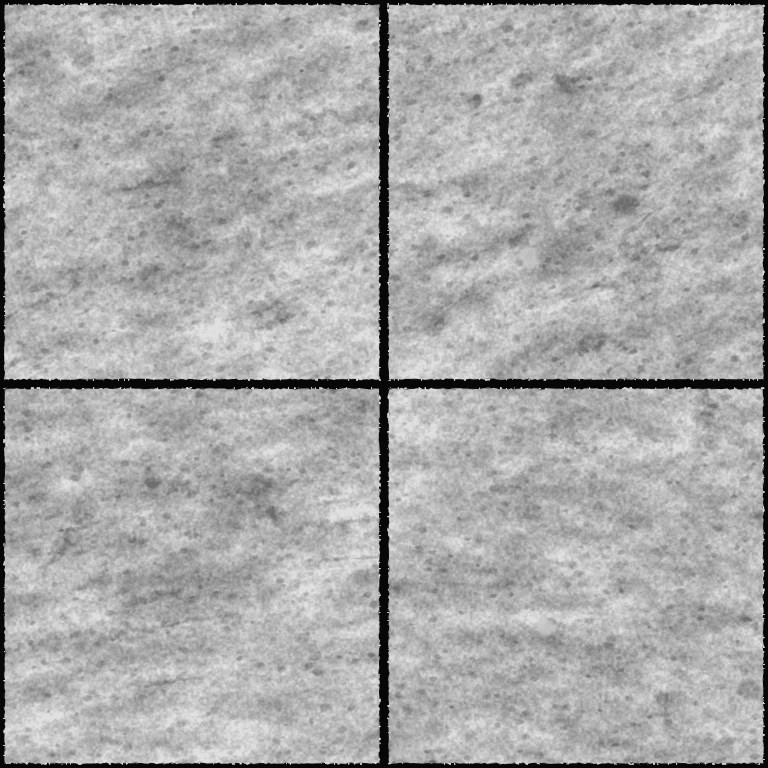
A Shadertoy shader for this texture:

```glsl
// Four pale grey stone slabs in a two by two grid, parted by thin black joints.
// Each slab has its own seed and tilt: stretched layered noise forms the bedding,
// cellular noise the pits, noise contours the cracks; joint edges are chipped.
#define TILES 2.0
#define JOINT_HALF 0.0061
#define STONE_TONE 0.735
#define BEDDING 0.36
#define GRAIN 0.13
#define PIT_DEPTH 0.15
#define CRACK_DEPTH 0.11
#define CHIP_TONE 0.83
#define JOINT_COLOR vec3(0.022, 0.026, 0.024)

float hash(vec2 p) {
    vec3 q = fract(p.xyx * vec3(0.1031, 0.1030, 0.0973));
    q += dot(q, q.yzx + 33.33);
    return fract((q.x + q.y) * q.z);
}

float noise(vec2 p) {
    vec2 i = floor(p), f = fract(p);
    f = f * f * (3.0 - 2.0 * f);
    return mix(mix(hash(i), hash(i + vec2(1, 0)), f.x),
               mix(hash(i + vec2(0, 1)), hash(i + vec2(1, 1)), f.x), f.y);
}

// Layered noise, centred on zero
float layers(vec2 p) {
    float sum = 0.0, gain = 0.5;
    for (int k = 0; k < 5; k++) {
        sum += gain * (noise(p) - 0.5);
        p = mat2(1.9, 0.3, -0.3, 1.9) * p + 17.3;
        gain *= 0.58;
    }
    return sum;
}

// Scattered soft hollows; share is the portion of cells that hold one
float pits(vec2 p, float share) {
    vec2 cell = floor(p);
    float depth = 0.0;
    for (int y = -1; y <= 1; y++)
    for (int x = -1; x <= 1; x++) {
        vec2 c = cell + vec2(x, y);
        vec2 center = c + vec2(hash(c + 3.7), hash(c + 41.2));
        float radius = mix(0.2, 0.5, hash(c + 71.9));
        float hollow = 1.0 - smoothstep(0.35 * radius, radius, length(p - center));
        float present = step(hash(c + 97.1), share);
        depth = max(depth, hollow * present * mix(0.4, 1.0, hash(c + 12.6)));
    }
    return depth;
}

// Thin broken lines along the contours of stretched noise
float cracks(vec2 p) {
    float contour = abs(noise(p * vec2(2.0, 9.0)) - 0.5 + 0.25 * layers(p * 18.0));
    float broken = smoothstep(0.5, 0.75, noise(p * vec2(4.0, 7.0) + 53.0));
    return (1.0 - smoothstep(0.01, 0.06, contour)) * broken;
}

float stone(vec2 local, vec2 id) {
    // Bedding direction differs from slab to slab
    float tilt = mix(mix(0.15, -0.08, id.x), mix(0.25, 0.38, id.x), id.y);
    vec2 p = mat2(cos(tilt), -sin(tilt), sin(tilt), cos(tilt)) * local;
    vec2 seeded = p + 19.0 * id + 7.0;
    vec2 warped = seeded + 0.025 * vec2(layers(seeded * 12.0), layers(seeded * 12.0 + 31.0));

    float tone = STONE_TONE;
    tone += BEDDING * layers(warped * vec2(7.0, 17.0));
    tone += 0.09 * (noise(seeded * vec2(2.5, 4.0)) - 0.5);
    tone += 0.11 * (noise(warped * vec2(36.0, 60.0)) - 0.5);
    tone += GRAIN * (noise(seeded * 128.0) - 0.5);
    tone += 0.7 * GRAIN * (noise(seeded * 230.0 + 9.0) - 0.5);

    // Darker heart above the middle, paler rim
    tone -= 0.06 * exp(-9.0 * dot(local - vec2(0.45, 0.6), local - vec2(0.45, 0.6)));

    // Pits of two sizes, then cracks
    tone -= PIT_DEPTH * pits(warped * vec2(26.0, 38.0), 0.38);
    tone -= PIT_DEPTH * pits(warped * vec2(9.0, 14.0) + 5.0, 0.1);
    tone -= CRACK_DEPTH * cracks(warped);

    // One pale knob with a shadow below it on the right hand slabs
    vec2 k = local - vec2(0.38, 0.33) - vec2(0.04) * (1.0 - id.y);
    k += 0.02 * vec2(layers(local * 30.0), layers(local * 30.0 + 8.0));
    float shadow = 1.0 - smoothstep(0.015, 0.055, length(k + vec2(-0.012, 0.022)));
    float knob = 1.0 - smoothstep(0.018, 0.032, length(k));
    tone -= 0.13 * id.x * shadow;
    return mix(clamp(tone, 0.43, 0.88), 0.8, 0.75 * knob * id.x);
}

void mainImage(out vec4 fragColor, in vec2 fragCoord) {
    vec2 uv = fragCoord / iResolution.xy;
    vec2 id = floor(uv * TILES), local = fract(uv * TILES);
    float pixel = 1.0 / iResolution.y;

    // Distance to the nearest slab side, roughened for worn edges
    vec2 side = min(local, 1.0 - local) / TILES;
    float edge = min(side.x, side.y) - JOINT_HALF;
    float worn = edge + 0.0022 * (noise(uv * 260.0) - 0.5);
    float slab = smoothstep(-0.7 * pixel, 0.7 * pixel, worn);
    vec3 color = mix(JOINT_COLOR, vec3(stone(local, id)), slab);

    // Small bright chips along the joints
    float rim = 1.0 - smoothstep(0.0008, 0.0022, abs(edge + 0.0004));
    float chip = rim * smoothstep(0.72, 0.86, noise(uv * 370.0 + 23.0));
    fragColor = vec4(mix(color, vec3(CHIP_TONE), chip), 1.0);
}
```
